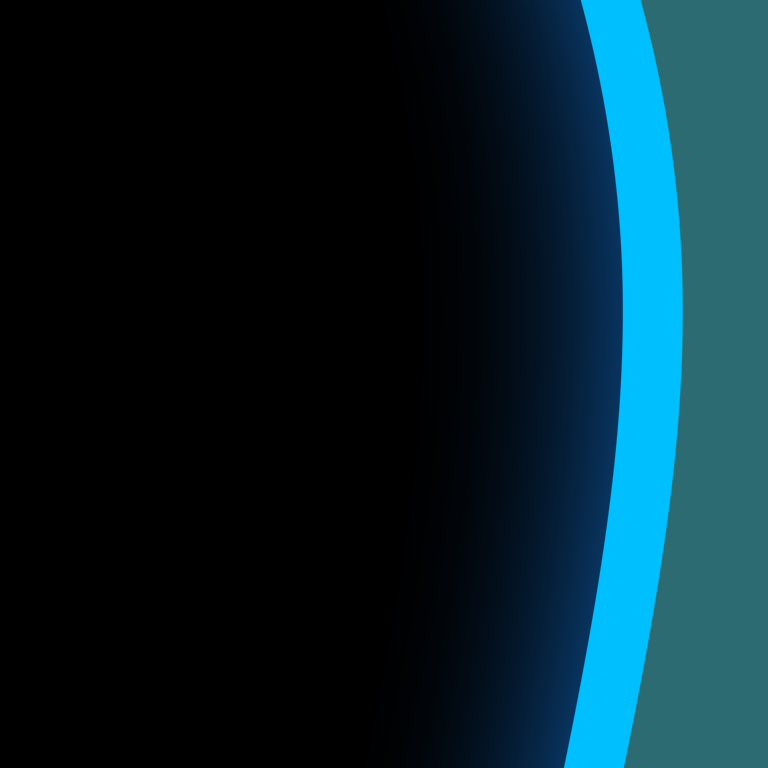
A WebGL 2 fragment shader for this background:

```glsl
#version 300 es
precision highp float;
// A bowed bright blue band with a soft inner glow on black, beside flat teal.

#define PEAK vec2(0.889, 0.596)   // rightmost point of the outer edge
#define BAND_WIDTH 0.078
#define UPPER_BEND 0.336
#define LOWER_ROUNDING 0.1133
#define LOWER_SLOPE 0.256
#define GLOW_REACH 0.292
#define GLOW_FALLOFF 2.15
#define BLACK vec3(0.0, 0.0, 0.003)
#define GLOW_BLUE vec3(0.033, 0.205, 0.375)
#define BAND_BLUE vec3(0.0, 0.75, 1.0)
#define TEAL vec3(0.175, 0.42, 0.45)

uniform vec2 u_resolution;
out vec4 fragColor;

// Outer edge: a parabola above the peak, a hyperbola below it.
float outerEdge(float y) {
    float rise = y - PEAK.y;
    float upper = UPPER_BEND * rise * rise;
    float lower = length(vec2(LOWER_ROUNDING, LOWER_SLOPE * rise)) - LOWER_ROUNDING;
    return PEAK.x - (rise > 0.0 ? upper : lower);
}

void main() {
    vec2 uv = gl_FragCoord.xy / u_resolution;
    float outerDist = uv.x - outerEdge(uv.y);
    float innerDist = outerDist + BAND_WIDTH;
    float soft = 0.8 / u_resolution.x;

    // Glow fades leftward from the inner edge
    float glow = pow(clamp(1.0 + innerDist / GLOW_REACH, 0.0, 1.0), GLOW_FALLOFF);
    vec3 color = mix(BLACK, GLOW_BLUE, glow);

    // Band, then the flat area to its right
    color = mix(color, BAND_BLUE, smoothstep(-soft, soft, innerDist));
    color = mix(color, TEAL, smoothstep(-soft, soft, outerDist));
    fragColor = vec4(color, 1.0);
}
```
